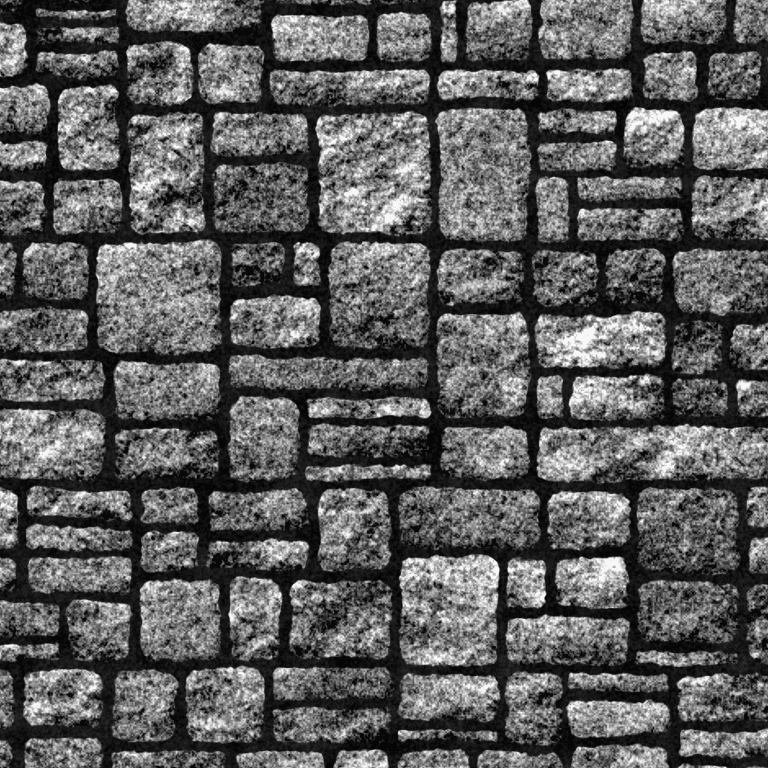
Give the GLSL for this texture, as a three.js fragment shader.

```glsl
// Draws a wall of rough grey ashlar blocks set in dark recessed mortar.
varying vec2 vUv;

#define MIN_AREA 0.0085    // blocks below this area are never cut
#define MAX_AREA 0.031     // blocks above this area are always cut
#define JOINT 0.0066       // half width of the mortar joints
#define CORNER 0.017       // largest corner radius
#define STONE_TONE 0.49
#define MORTAR_TONE 0.065
#define RELIEF 2.3         // strength of the chiselled light and shade
#define GRAIN 0.40         // contrast of the fine mineral grain
#define EDGE_BLUR 0.0016
#define LIGHT_STEP vec2(-0.0022, 0.0052)

float hash(vec2 p) {
  vec3 q = fract(p.xyx * 0.1031);
  q += dot(q, q.yzx + 33.33);
  return fract((q.x + q.y) * q.z);
}

float noise(vec2 p) {
  vec2 cell = floor(p), f = fract(p);
  f = f * f * (3.0 - 2.0 * f);
  float below = mix(hash(cell), hash(cell + vec2(1.0, 0.0)), f.x);
  float above = mix(hash(cell + vec2(0.0, 1.0)), hash(cell + 1.0), f.x);
  return mix(below, above, f.y);
}

float fbm(vec2 p) {
  float sum = 0.0, amplitude = 0.5;
  for (int i = 0; i < 5; i++) {
    sum += amplitude * noise(p);
    p = mat2(1.6, 1.2, -1.2, 1.6) * p + 17.3;
    amplitude *= 0.52;
  }
  return sum;
}

// Cuts the wall into blocks; returns a key unique to the block under p.
float findBlock(vec2 p, out vec2 low, out vec2 high) {
  float key = 1.0;
  low = vec2(-0.07);
  high = vec2(1.06);
  for (int i = 0; i < 12; i++) {
    vec2 size = high - low;
    float chance = hash(vec2(key, 3.0));
    if (size.x * size.y < mix(MIN_AREA, MAX_AREA, chance * chance)) break;
    float ratio = mix(0.36, 0.64, hash(vec2(key, 11.0)));
    if (hash(vec2(key, 23.0)) < 0.14) ratio = 0.26;
    bool upright = size.x > size.y * mix(1.3, 2.0, hash(vec2(key, 37.0)));
    vec2 cut = low + size * ratio;
    bool upper = upright ? p.x > cut.x : p.y > cut.y;
    if (upright) {
      if (upper) low.x = cut.x; else high.x = cut.x;
    } else {
      if (upper) low.y = cut.y; else high.y = cut.y;
    }
    key = key * 2.0 + (upper ? 1.0 : 0.0);
  }
  return key;
}

float roundedBox(vec2 p, vec2 halfSize, float radius) {
  vec2 q = abs(p) - halfSize + radius;
  return length(max(q, 0.0)) + min(max(q.x, q.y), 0.0) - radius;
}

// Cragged height of a stone face, with sharp broken ledges.
float faceHeight(vec2 p) {
  float ledge = abs(fbm(p * vec2(13.0, 17.0) + 40.0) - 0.5);
  return fbm(p * 24.0) - 0.7 * ledge;
}

void main() {
  vec2 p = vUv;
  vec2 bend = vec2(noise(p * 19.0 + 5.0), noise(p * 19.0 + 61.0)) - 0.5;
  vec2 q = p + 0.006 * bend;

  // Block outline, worn and chipped
  vec2 low, high;
  float key = findBlock(q, low, high);
  vec2 inset = JOINT * (0.8 + 0.4 * vec2(hash(vec2(key, 5.0)), hash(vec2(key, 7.0))));
  vec2 halfSize = 0.5 * (high - low) - inset;
  vec2 local = q - 0.5 * (low + high);
  float radius = min(CORNER, 0.4 * min(halfSize.x, halfSize.y));
  float edge = roundedBox(local, halfSize, radius);
  edge += 0.005 * (noise(p * 65.0) - 0.5) + 0.003 * (noise(p * 190.0) - 0.5);

  // Mineral grain and small pits
  vec2 turned = mat2(0.8, 0.6, -0.6, 0.8) * p;
  float grain = noise(turned * 250.0) + noise(p * 470.0 + 9.0) - 1.0;
  float pits = smoothstep(0.68, 0.9, noise(turned * 145.0 + 31.0));

  // Stone face lit from the upper left; each block has its own roughness
  vec2 face = p + 3.0 * vec2(hash(vec2(key, 41.0)), hash(vec2(key, 43.0)));
  float roughness = hash(vec2(key, 47.0));
  float slope = faceHeight(face) - faceHeight(face + LIGHT_STEP);
  float stone = STONE_TONE + 0.13 * (hash(vec2(key, 53.0)) - 0.5);
  stone += RELIEF * mix(0.45, 1.25, roughness) * clamp(slope, -0.22, 0.2);
  stone += mix(0.4, 0.95, roughness) * (fbm(face * 9.0 + 70.0) - 0.48);
  stone += GRAIN * grain - 0.22 * pits;
  stone += 0.22 * smoothstep(0.7, 0.78, fbm(face * 15.0 + 90.0));

  // Rounded rim: pale along the top, shaded along the bottom
  float rim = smoothstep(-0.016, 0.0, edge);
  vec2 side = local / halfSize;
  stone += rim * (0.11 * side.y - 0.05 * side.x - 0.05);
  stone += 0.05 * side.y;

  float mortar = MORTAR_TONE + 0.08 * grain + 0.14 * (fbm(p * 30.0) - 0.45);
  float cover = 1.0 - smoothstep(-EDGE_BLUR, EDGE_BLUR, edge);
  float tone = mix(max(mortar, 0.02), clamp(stone, 0.03, 0.97), cover);
  gl_FragColor = vec4(vec3(tone), 1.0);
}
```
